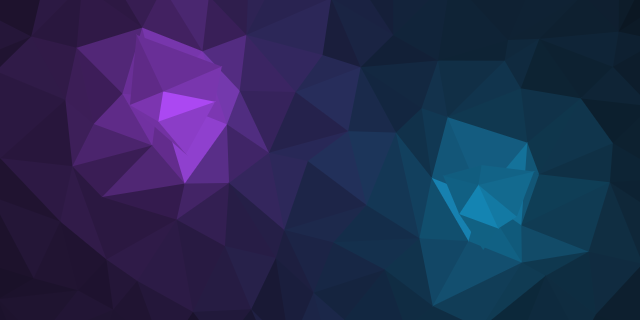
Reproduce this background procedurally as a Shadertoy shader.

```glsl
// Low-poly backdrop: faceted violet and cyan glows on a dark indigo field.

#define CELL 0.17
#define JITTER 0.66
#define MESH_TURN 0.45
#define SHADE_NOISE 0.16
#define FALLOFF 0.195
#define CORE_SOFT 0.03
#define VIOLET_POS vec2(0.552, 0.674)
#define CYAN_POS vec2(1.510, 0.362)
#define VIOLET vec3(0.66, 0.24, 0.90)
#define CYAN vec3(0.03, 0.50, 0.64)
#define DARK_LEFT vec3(0.105, 0.070, 0.165)
#define DARK_RIGHT vec3(0.050, 0.100, 0.155)

float hash(vec2 p) {
    vec3 q = fract(vec3(p.xyx) * 0.1031);
    q += dot(q, q.yzx + 33.33);
    return fract((q.x + q.y) * q.z);
}

float cross2(vec2 a, vec2 b) { return a.x * b.y - a.y * b.x; }

mat2 rotation(float angle) {
    float c = cos(angle), s = sin(angle);
    return mat2(c, s, -s, c);
}

float glow(vec2 p, vec2 center) {
    return exp(-length(vec3(p - center, CORE_SOFT)) / FALLOFF);
}

// Smooth light field sampled once per facet
vec3 lightField(vec2 p) {
    vec3 base = mix(DARK_LEFT, DARK_RIGHT, smoothstep(0.5, 1.4, p.x));
    float middle = exp(-8.0 * (p.x - 1.0) * (p.x - 1.0));
    base += vec3(0.01, 0.02, 0.05) * middle;
    return base + VIOLET * glow(p, VIOLET_POS) + CYAN * glow(p, CYAN_POS);
}

float edgeDistance(vec2 p, vec2 a, vec2 b) {
    return cross2(b - a, p - a) / max(length(b - a), 1e-4);
}

// Adds a flat triangle: premultiplied colour in rgb, coverage in a
void addFacet(inout vec4 sum, vec2 p, vec2 a, vec2 b, vec2 c, float shade) {
    float side = sign(cross2(b - a, c - a));
    float d = min(side * edgeDistance(p, a, b),
              min(side * edgeDistance(p, b, c), side * edgeDistance(p, c, a)));
    float cover = clamp(0.5 + d * iResolution.y, 0.0, 1.0);
    sum += vec4(lightField((a + b + c) / 3.0) * shade, 1.0) * cover;
}

// Jittered lattice point, turned back to canvas space
vec2 meshPoint(vec2 id) {
    vec2 offset = vec2(hash(id + 17.0), hash(id + 71.0)) - 0.5;
    return (id + JITTER * offset) * CELL * rotation(MESH_TURN);
}

float meshShade(vec2 id) {
    return 1.0 + SHADE_NOISE * (2.0 * hash(id) - 1.0);
}

// Irregular triangle mesh over the whole canvas
vec3 mesh(vec2 p) {
    vec2 home = floor(rotation(MESH_TURN) * p / CELL + 40.0) - 40.0;
    vec4 sum = vec4(0.0);
    for (int j = -1; j <= 1; j++)
    for (int i = -1; i <= 1; i++) {
        vec2 id = home + vec2(i, j);
        vec2 a = meshPoint(id), b = meshPoint(id + vec2(1, 0));
        vec2 c = meshPoint(id + vec2(1, 1)), d = meshPoint(id + vec2(0, 1));
        float shade1 = meshShade(id + 113.0), shade2 = meshShade(id + 151.0);
        if (hash(id + 200.0) < 0.5) {
            addFacet(sum, p, a, b, c, shade1);
            addFacet(sum, p, a, c, d, shade2);
        } else {
            addFacet(sum, p, a, b, d, shade1);
            addFacet(sum, p, b, c, d, shade2);
        }
    }
    return sum.rgb / max(sum.a, 1e-3);
}

// Bright gem around the violet light
void violetCore(inout vec4 sum, vec2 p) {
    vec2 top = vec2(0.510, 0.714), right = vec2(0.672, 0.682);
    vec2 left = vec2(0.495, 0.620), tip = vec2(0.581, 0.518);
    vec2 peak = vec2(0.427, 0.891), shoulder = vec2(0.693, 0.792);
    vec2 flank = vec2(0.406, 0.672);
    addFacet(sum, p, top, right, left, 1.0);
    addFacet(sum, p, left, right, tip, 1.0);
    addFacet(sum, p, top, shoulder, right, 0.93);
    addFacet(sum, p, peak, shoulder, top, 0.92);
    addFacet(sum, p, peak, top, flank, 0.86);
    addFacet(sum, p, flank, top, left, 0.92);
    addFacet(sum, p, flank, left, tip, 0.88);
}

// Bright gem around the cyan light
void cyanCore(inout vec4 sum, vec2 p) {
    vec2 top = vec2(1.495, 0.422), left = vec2(1.435, 0.331);
    vec2 low = vec2(1.557, 0.286), right = vec2(1.615, 0.323);
    vec2 shoulder = vec2(1.669, 0.464), crown = vec2(1.505, 0.484);
    vec2 flank = vec2(1.385, 0.451), tip = vec2(1.510, 0.219);
    addFacet(sum, p, top, left, low, 1.0);
    addFacet(sum, p, top, low, right, 1.0);
    addFacet(sum, p, top, right, shoulder, 1.02);
    addFacet(sum, p, top, shoulder, crown, 1.0);
    addFacet(sum, p, top, crown, flank, 0.92);
    addFacet(sum, p, top, flank, left, 0.88);
    addFacet(sum, p, left, low, tip, 0.9);
}

void mainImage(out vec4 fragColor, in vec2 fragCoord) {
    vec2 p = fragCoord / iResolution.y;
    vec4 cores = vec4(0.0);
    violetCore(cores, p);
    cyanCore(cores, p);
    vec3 color = mix(mesh(p), cores.rgb / max(cores.a, 1e-3), min(cores.a, 1.0));
    fragColor = vec4(color, 1.0);
}
```
